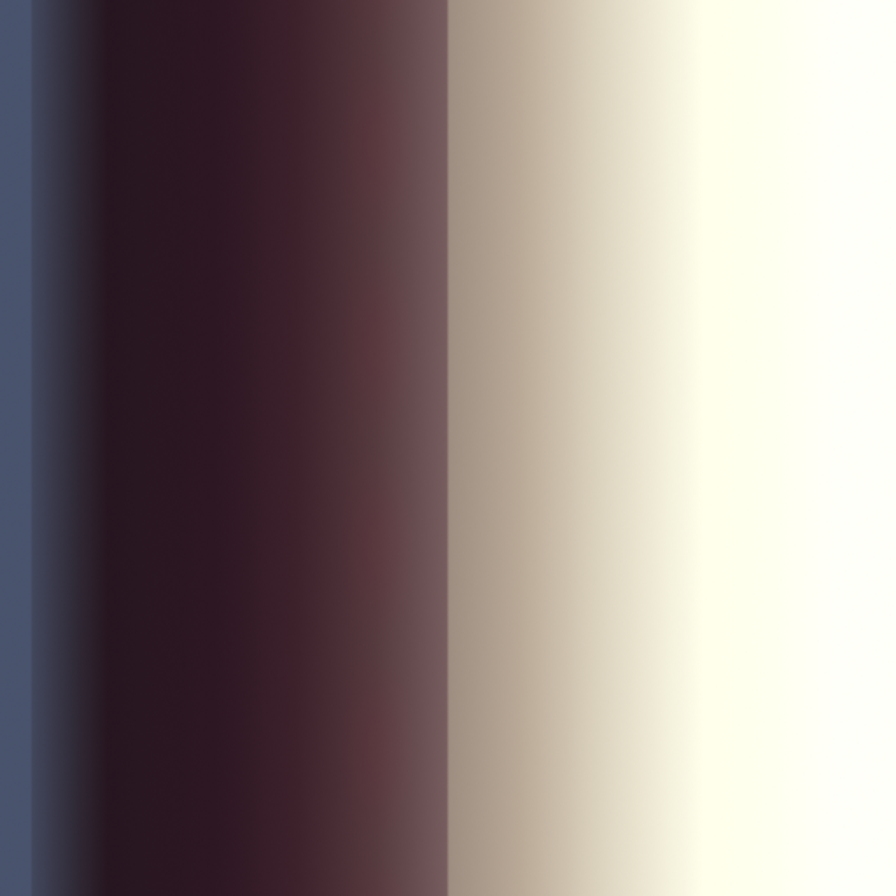
Write a three.js fragment shader that draws this background.

```glsl
varying vec2 vUv;

#define BLUE_EDGE 0.035
#define SEAM 0.5
#define SEAM_WIDTH 0.0015
#define WARM_CENTER 0.42
#define WARM_PERIOD 0.225
#define WARM_AMOUNT 0.016
#define GRAIN 0.004

// Linear blend towards a color between two horizontal positions
vec3 ramp(vec3 color, vec3 target, float start, float end, float x) {
  return mix(color, target, clamp((x - start) / (end - start), 0.0, 1.0));
}

float hash(vec2 p) {
  return fract(sin(dot(p, vec2(127.1, 311.7))) * 4375.5);
}

// Slate blue strip falling into plum, then rising to dusty mauve
vec3 shadowSide(float x) {
  vec3 slate = vec3(0.285, 0.325, 0.425);
  vec3 dusk = vec3(0.260, 0.280, 0.365);
  vec3 c = mix(slate, dusk, smoothstep(BLUE_EDGE - 0.002, BLUE_EDGE + 0.002, x));
  c = ramp(c, vec3(0.180, 0.150, 0.195), BLUE_EDGE, 0.090, x);
  c = ramp(c, vec3(0.150, 0.085, 0.125), 0.090, 0.120, x);
  c = ramp(c, vec3(0.175, 0.090, 0.135), 0.120, 0.240, x);
  c = ramp(c, vec3(0.240, 0.133, 0.172), 0.240, 0.333, x);
  c = ramp(c, vec3(0.335, 0.228, 0.245), 0.333, 0.420, x);
  return ramp(c, vec3(0.465, 0.365, 0.370), 0.420, SEAM, x);
}

// Taupe opening through cream to near white
vec3 lightSide(float x) {
  vec3 c = vec3(0.615, 0.555, 0.505);
  c = ramp(c, vec3(0.725, 0.660, 0.590), SEAM, 0.580, x);
  c = ramp(c, vec3(0.860, 0.825, 0.745), 0.580, 0.667, x);
  c = ramp(c, vec3(0.930, 0.910, 0.830), 0.667, 0.725, x);
  c = ramp(c, vec3(1.000, 1.000, 0.920), 0.725, 0.785, x);
  c = ramp(c, vec3(1.000, 1.000, 0.940), 0.785, 0.865, x);
  return ramp(c, vec3(1.000, 1.000, 0.976), 0.865, 0.930, x);
}

void main() {
  float x = vUv.x;
  vec3 shadow = shadowSide(x);

  // Faint repeating red warmth in the mauve
  float band = exp(-pow((x - WARM_CENTER) / 0.03, 2.0));
  float wave = 0.5 + 0.5 * cos(6.2832 * (vUv.y - 0.84) / WARM_PERIOD);
  shadow += WARM_AMOUNT * band * wave * vec3(1.0, -0.4, -0.1);

  // Seam with a thin rosy glint
  vec3 color = mix(shadow, lightSide(x), smoothstep(SEAM - SEAM_WIDTH, SEAM + SEAM_WIDTH, x));
  float glint = exp(-pow((x - SEAM) / SEAM_WIDTH, 2.0));
  color = mix(color, vec3(0.580, 0.485, 0.465), 0.5 * glint);

  // Fine grain hides banding
  color += GRAIN * (hash(floor(vUv * 512.0)) - 0.5);
  gl_FragColor = vec4(color, 1.0);
}
```
